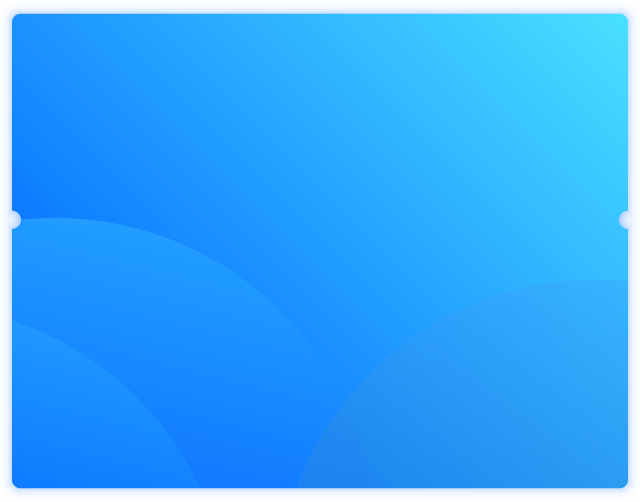
A Shadertoy shader for this background:

```glsl
// A rounded blue card with a notch on each side and a soft outer glow.
// Signed distances shape the card, the notches and three large discs;
// linear gradients fill the card and the discs, layer over layer.

#define CARD_HALF    vec2(0.6136, 0.4726)
#define CARD_RADIUS  0.017
#define NOTCH_HEIGHT 0.0622
#define NOTCH_RADIUS 0.018
#define DISC_RADIUS  0.634
#define GLOW_WIDTH   0.0066
#define GLOW_COLOR   vec3(0.60, 0.75, 1.0)
#define VEIL_ALPHA   0.4

float roundedBox(vec2 p, vec2 halfSize, float radius) {
    vec2 q = abs(p) - halfSize + radius;
    return length(max(q, 0.0)) + min(max(q.x, q.y), 0.0) - radius;
}

// Coverage of a shape, softened over one pixel
float coverage(float dist) {
    return clamp(0.5 - dist * iResolution.y, 0.0, 1.0);
}

float disc(vec2 p, vec2 center) {
    return coverage(length(p - center) - DISC_RADIUS);
}

// Linear gradient between two positions along an axis
vec3 ramp(float position, float start, float end, vec3 startColor, vec3 endColor) {
    return mix(startColor, endColor, clamp((position - start) / (end - start), 0.0, 1.0));
}

void mainImage(out vec4 fragColor, in vec2 fragCoord) {
    // Centred coordinates; the canvas is one unit high
    vec2 p = (fragCoord - 0.5 * iResolution.xy) / iResolution.y;

    // Card outline with the notches cut away
    float box = roundedBox(p, CARD_HALF, CARD_RADIUS);
    vec2 notchCenter = vec2(CARD_HALF.x, NOTCH_HEIGHT);
    float notch = length(vec2(abs(p.x), p.y) - notchCenter) - NOTCH_RADIUS;
    float card = max(box, -notch);

    // White surroundings with a glow that gathers inside the notches
    float glowDistance = max(0.5 * (box + card), -0.01);
    float glow = 1.0 / (1.0 + exp(min(glowDistance / GLOW_WIDTH, 40.0)));
    vec3 surroundings = mix(vec3(1.0), GLOW_COLOR, glow);

    // Diagonal card gradient, brightest at the upper right
    vec3 color = ramp(p.x + p.y, -0.512, 1.085,
                      vec3(0.05, 0.485, 1.0), vec3(0.29, 0.88, 1.0));

    // Two opaque discs at the lower left
    float slope = p.y + 0.25 * p.x;
    vec3 largeDisc = ramp(slope, -0.508, -0.064,
                          vec3(0.07, 0.48, 1.0), vec3(0.125, 0.615, 1.0));
    color = mix(color, largeDisc, disc(p, vec2(-0.527, -0.568)));
    vec3 cornerDisc = ramp(slope, -0.626, -0.289,
                           vec3(0.06, 0.48, 1.0), vec3(0.12, 0.595, 1.0));
    color = mix(color, cornerDisc, disc(p, vec2(-0.8126, -0.7405)));

    // Translucent disc at the lower right
    vec3 veil = ramp(slope, -0.405, 0.079,
                     vec3(0.18, 0.55, 0.85), vec3(0.24, 0.64, 1.0));
    color = mix(color, veil, VEIL_ALPHA * disc(p, vec2(0.549, -0.691)));

    fragColor = vec4(mix(surroundings, color, coverage(card)), 1.0);
}
```
